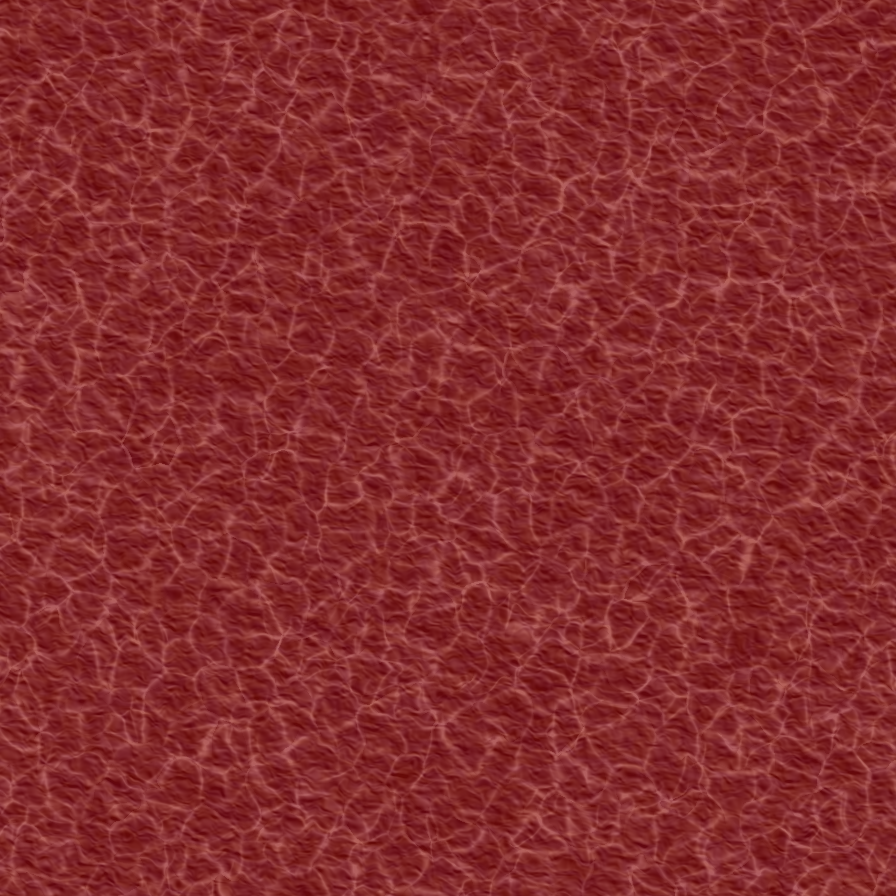
Write a Shadertoy shader that draws this texture.

```glsl
const vec3 DEEP_RED = vec3(0.43, 0.065, 0.078);
const vec3 WORN_PINK = vec3(0.68, 0.35, 0.345);
const vec3 PLUM_TINT = vec3(-0.010, -0.010, 0.018);

vec2 hash2(vec2 p) {
    vec3 q = fract(p.xyx * vec3(0.1031, 0.1030, 0.0973));
    q += dot(q, q.yzx + 33.33);
    return fract((q.xx + q.yz) * q.zy);
}

float valueNoise(vec2 p) {
    vec2 cell = floor(p), f = fract(p);
    f = f * f * (3.0 - 2.0 * f);
    float low = mix(hash2(cell).x, hash2(cell + vec2(1, 0)).x, f.x);
    float high = mix(hash2(cell + vec2(0, 1)).x, hash2(cell + vec2(1, 1)).x, f.x);
    return mix(low, high, f.y);
}

// Bends the cell borders so that creases wander
vec2 warp(vec2 p, float scale, float amount) {
    vec2 q = p * scale;
    vec2 bend = vec2(valueNoise(q), valueNoise(q + 57.3)) - 0.5;
    return p + amount * bend;
}

// Distance to the border between the two nearest cell centres
float cellBorder(vec2 p, float jitter) {
    vec2 cell = floor(p), f = fract(p);
    vec2 nearest = vec2(8.0), second = vec2(8.0);
    for (int y = -2; y <= 2; y++)
    for (int x = -2; x <= 2; x++) {
        vec2 offset = vec2(x, y);
        vec2 toCentre = offset + 0.5 + jitter * (hash2(cell + offset) - 0.5) - f;
        float d = dot(toCentre, toCentre);
        if (d < dot(nearest, nearest)) {
            second = nearest;
            nearest = toCentre;
        } else if (d < dot(second, second)) {
            second = toCentre;
        }
    }
    vec2 gap = second - nearest;
    return dot(0.5 * (nearest + second), gap / max(length(gap), 1e-4));
}

// Crease core inside a soft worn halo
float crease(vec2 p, float jitter, float width) {
    float d = cellBorder(p, jitter) / width;
    return 0.34 * exp(-d * d) + 0.26 * exp(-d * 0.55);
}

// Relief of fine wrinkles, lit from above
float litGrain(vec2 p, vec2 lightStep) {
    return valueNoise(p + lightStep) - valueNoise(p - lightStep);
}

void mainImage(out vec4 fragColor, in vec2 fragCoord) {
    vec2 uv = fragCoord / min(iResolution.x, iResolution.y);

    // Main net of creases and a fainter, finer one
    vec2 bent = warp(warp(uv, 24.0, 0.020), 75.0, 0.008);
    float wear = smoothstep(0.15, 0.75, valueNoise(uv * 34.0 + 4.0));
    float fineWear = smoothstep(0.3, 0.75, valueNoise(uv * 38.0 + 31.0));
    vec2 slanted = mat2(0.88, 0.47, -0.47, 0.88) * bent;
    float net = crease(slanted * vec2(23.0, 26.0) + 40.0, 0.88, 0.068) * mix(0.55, 1.0, wear);
    net += crease(bent * vec2(28.0, 35.0) + 11.7, 0.9, 0.068) * mix(0.05, 0.75, fineWear);

    // Sideways wrinkles in two sizes, and soft smudges
    vec2 skin = warp(uv, 90.0, 0.006);
    skin.y += 0.15 * skin.x;
    float grain = litGrain(skin * vec2(120.0, 215.0), vec2(0.15, 0.42));
    grain += 0.65 * litGrain(skin * vec2(195.0, 330.0) + 9.0, vec2(0.15, 0.42));
    float smudge = valueNoise(skin * vec2(38.0, 95.0) + 71.0) - 0.5;

    float tone = 0.185 + net + 0.42 * grain + 0.20 * smudge;
    vec3 colour = mix(DEEP_RED, WORN_PINK, clamp(tone, -0.12, 1.08));
    colour += PLUM_TINT * (2.0 * valueNoise(skin * vec2(80.0, 140.0) + 23.0) - 1.0);
    fragColor = vec4(colour, 1.0);
}
```
